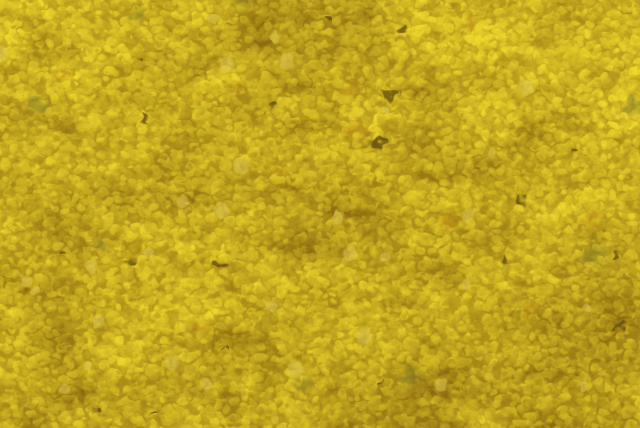
A Shadertoy shader for this texture:

```glsl
// Draws a soft heap of moist yellow grains with shaded hollows, pale beads and dark flecks.

const vec3 DEEP_OCHRE = vec3(0.62, 0.50, 0.08);
const vec3 BRIGHT_YELLOW = vec3(0.89, 0.80, 0.16);
const vec3 PALE_BEAD = vec3(0.86, 0.78, 0.33);
const vec3 MOSS = vec3(0.52, 0.50, 0.16);
const vec3 DARK_FLECK = vec3(0.34, 0.26, 0.05);
const vec3 RUST = vec3(0.70, 0.46, 0.05);

float hash(vec2 p) {
    return fract(sin(dot(p, vec2(127.1, 311.7))) * 43758.5453);
}

vec2 hash2(vec2 p) {
    return vec2(hash(p), hash(p + 37.3));
}

float valueNoise(vec2 p) {
    vec2 i = floor(p), f = fract(p);
    f = f * f * (3.0 - 2.0 * f);
    return mix(mix(hash(i), hash(i + vec2(1, 0)), f.x),
               mix(hash(i + vec2(0, 1)), hash(i + vec2(1, 1)), f.x), f.y);
}

float fbm(vec2 p) {
    float sum = 0.0, amp = 0.5;
    for (int i = 0; i < 4; i++) {
        sum += amp * valueNoise(p);
        p = mat2(1.6, 1.2, -1.2, 1.6) * p + 11.7;
        amp *= 0.5;
    }
    return sum / 0.9375;
}

// Lays one scattered layer of soft rounded grains over a tone
float grainLayer(float tone, vec2 p, float cell, float seed) {
    vec2 home = floor(p / cell);
    for (int y = -1; y <= 1; y++)
    for (int x = -1; x <= 1; x++) {
        vec2 id = home + vec2(x, y);
        vec2 key = id + seed;
        vec2 d = p - (id + hash2(key)) * cell;
        float radius = cell * mix(0.26, 0.56, hash(key + 5.1));
        float present = step(hash(key + 9.7), 0.65);
        float dist = length(d * vec2(0.92, 1.08));
        float cover = present * (1.0 - smoothstep(radius - 0.004, radius + 0.002, dist));
        float shade = dot(d, vec2(-0.3, 0.8)) / radius * 0.045;
        float grain = 0.5 + (hash(key + 2.3) - 0.5) * 0.58 + shade * 3.0;
        tone = mix(tone, grain, cover * 0.85);
    }
    return tone;
}

// Mask of sparse blobs; share is the fraction of cells that hold one
float spots(vec2 p, float cell, float radius, float softness, float share, float seed) {
    vec2 home = floor(p / cell);
    float mask = 0.0;
    for (int y = -1; y <= 1; y++)
    for (int x = -1; x <= 1; x++) {
        vec2 id = home + vec2(x, y);
        vec2 key = id + seed;
        float r = radius * mix(0.6, 1.2, hash(key + 4.4));
        float dist = length(p - (id + hash2(key)) * cell);
        float present = step(hash(key + 8.8), share);
        mask = max(mask, present * (1.0 - smoothstep(r * (1.0 - softness), r, dist)));
    }
    return mask;
}

// Broad light: bright upper right and corners, dim top left of centre and lower right
float heapLight(vec2 p, float aspect) {
    vec2 q = vec2(p.x / aspect, p.y);
    float light = 0.26 * smoothstep(0.35, 1.0, q.y) * smoothstep(0.4, 0.85, q.x);
    light += 0.20 * exp(-12.0 * dot(q - vec2(0.0, 1.0), q - vec2(0.0, 1.0)));
    light += 0.10 * exp(-10.0 * dot(q, q));
    light -= 0.10 * exp(-14.0 * dot(q - vec2(0.28, 0.85), q - vec2(0.28, 0.85)));
    light -= 0.13 * exp(-9.0 * dot(q - vec2(0.8, 0.25), q - vec2(0.8, 0.25)));
    return light;
}

void mainImage(out vec4 fragColor, in vec2 fragCoord) {
    vec2 p = fragCoord / iResolution.y;
    float aspect = iResolution.x / iResolution.y;
    vec2 wobble = vec2(valueNoise(p * 70.0), valueNoise(p * 70.0 + 31.0)) - 0.5;
    vec2 warped = p + wobble * 0.009;

    // Stacked grains over dark gaps
    float tone = 0.12;
    for (int i = 0; i < 5; i++) {
        float k = float(i);
        tone = grainLayer(tone, warped + k * 0.37, mix(0.027, 0.018, k / 4.0), k * 53.0);
    }

    // Clumps, fine crumbs and broad light
    float clumps = fbm(p * vec2(7.0, 11.0) + 3.0);
    float crumbs = fbm(p * 95.0);
    tone += (clumps - 0.5) * 0.85 + (crumbs - 0.5) * 0.45;
    tone -= 0.28 * smoothstep(0.56, 0.8, fbm(p * vec2(13.0, 24.0) + 19.0));
    tone += heapLight(p, aspect) + 0.13;
    vec3 color = mix(DEEP_OCHRE, BRIGHT_YELLOW, clamp(tone, -0.25, 1.15));

    // Rusty hollows, mossy crumbs, pale beads and dark flecks
    vec2 ragged = p + wobble * 0.03;
    color = mix(color, RUST, 0.35 * spots(ragged * vec2(0.6, 1.0), 0.15, 0.024, 0.9, 0.3, 71.0));
    color = mix(color, MOSS, 0.55 * spots(ragged, 0.27, 0.036, 0.8, 0.28, 17.0));
    color = mix(color, PALE_BEAD, 0.5 * spots(warped, 0.11, 0.019, 0.35, 0.25, 43.0));
    color = mix(color, DARK_FLECK, 0.7 * spots(ragged * vec2(0.75, 1.0), 0.12, 0.011, 0.7, 0.24, 91.0));

    fragColor = vec4(clamp(color, 0.0, 1.0), 1.0);
}
```
